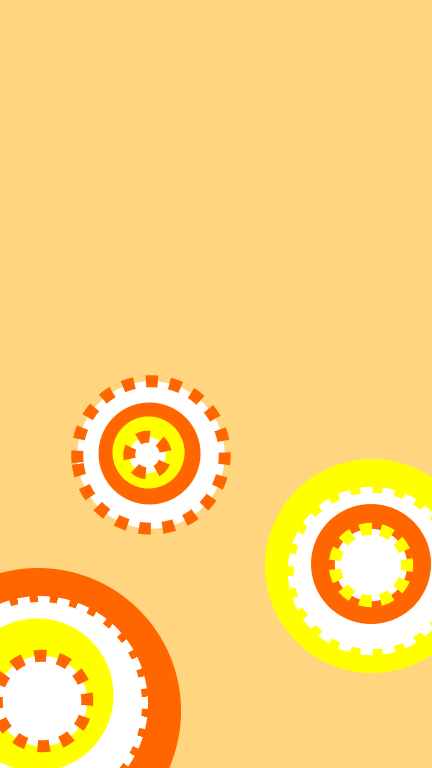
Reproduce this background procedurally as a Shadertoy shader.

```glsl
const vec3 SAND = vec3(1.0, 0.835, 0.502);
const vec3 ORANGE = vec3(1.0, 0.4, 0.0);
const vec3 YELLOW = vec3(1.0, 1.0, 0.0);
const vec3 WHITE = vec3(1.0);
const float TAU = 6.2831853;

// Coverage of a shape from its signed distance
float cover(float dist) {
    return clamp(0.5 - dist * iResolution.y, 0.0, 1.0);
}

void disc(inout vec3 col, vec2 p, float radius, vec3 tint) {
    col = mix(col, tint, cover(length(p) - radius));
}

// Square teeth along a circle, laid clockwise from the seam (in turns)
void teeth(inout vec3 col, vec2 p, float radius, float count, float seam, vec3 tint) {
    float turn = fract(seam - atan(p.y, p.x) / TAU);
    float along = abs(fract(turn * count) - 0.3) * TAU * radius / count;
    float across = abs(length(p) - radius);
    col = mix(col, tint, cover(max(along, across) - 0.0078));
}

// White disc with a toothed rim
void cog(inout vec3 col, vec2 p, float radius, float count, float seam, vec3 tint) {
    disc(col, p, radius, WHITE);
    teeth(col, p, radius, count, seam, tint);
}

void mainImage(out vec4 fragColor, in vec2 fragCoord) {
    vec2 p = fragCoord / iResolution.y;
    vec3 col = SAND;

    // Small wheel
    cog(col, p - vec2(0.1966, 0.4076), 0.0960, 19.56, 0.519, ORANGE);
    disc(col, p - vec2(0.1947, 0.4095), 0.0664, ORANGE);
    disc(col, p - vec2(0.1934, 0.4108), 0.0469, YELLOW);
    cog(col, p - vec2(0.1921, 0.4076), 0.0238, 5.0, 0.343, ORANGE);

    // Right wheel
    disc(col, p - vec2(0.4844, 0.2630), 0.1393, YELLOW);
    cog(col, p - vec2(0.4844, 0.2565), 0.1018, 23.0, 0.274, WHITE);
    disc(col, p - vec2(0.4831, 0.2656), 0.0781, ORANGE);
    cog(col, p - vec2(0.4831, 0.2643), 0.0471, 11.0, 0.2995, YELLOW);

    // Corner wheel
    disc(col, p - vec2(0.0495, 0.0742), 0.1862, ORANGE);
    cog(col, p - vec2(0.0521, 0.0833), 0.1328, 33.0, 0.0113, WHITE);
    disc(col, p - vec2(0.0482, 0.0951), 0.0996, YELLOW);
    cog(col, p - vec2(0.0547, 0.0872), 0.0589, 12.0, 0.0306, ORANGE);

    fragColor = vec4(col, 1.0);
}
```
